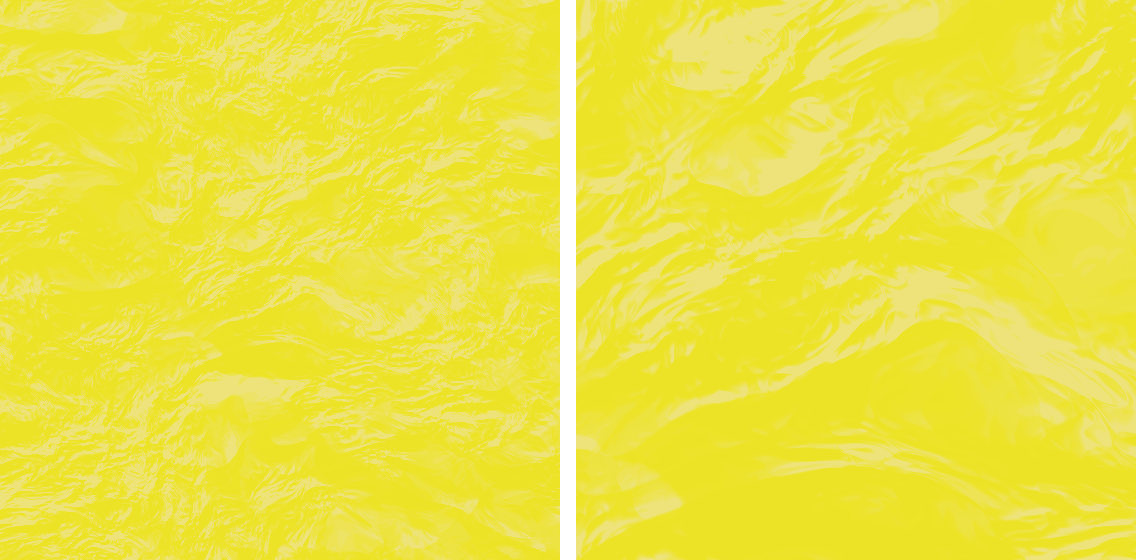
Left: the whole. Right: its middle third, enlarged.
Reproduce this texture procedurally as a three.js fragment shader.

```glsl
// Crumpled yellow foil: creases and flat shards that mirror pale light.
varying vec2 vUv;

#define DEEP_YELLOW vec3(0.93, 0.89, 0.15)
#define PALE_GLINT vec3(0.93, 0.89, 0.48)
#define FOLD_SCALE vec2(4.2, 5.3)
#define FOLD_TILT 0.2
#define OCTAVES 5
#define SLOPE_GAIN 0.2
#define SAMPLE_STEP 0.0011
#define FACET_TILT 0.42
#define SHARD_TILT 0.8
#define SHEEN 0.34

vec2 randomGradient(vec2 cell) {
  vec3 h = fract(vec3(cell.xyx) * vec3(0.1031, 0.1030, 0.0973));
  h += dot(h, h.yzx + 33.33);
  float angle = 6.2832 * fract((h.x + h.y) * h.z);
  return vec2(cos(angle), sin(angle));
}

// Signed gradient noise, about -0.7 to 0.7
float noise(vec2 p) {
  vec2 cell = floor(p);
  vec2 f = p - cell;
  vec2 w = f * f * f * (f * (f * 6.0 - 15.0) + 10.0);
  float a = dot(randomGradient(cell), f);
  float b = dot(randomGradient(cell + vec2(1.0, 0.0)), f - vec2(1.0, 0.0));
  float c = dot(randomGradient(cell + vec2(0.0, 1.0)), f - vec2(0.0, 1.0));
  float d = dot(randomGradient(cell + 1.0), f - 1.0);
  return mix(mix(a, b, w.x), mix(c, d, w.x), w.y);
}

mat2 rotation(float angle) {
  float c = cos(angle), s = sin(angle);
  return mat2(c, s, -s, c);
}

// Stretch the folds along a gentle diagonal and bend them
vec2 foldSpace(vec2 uv) {
  vec2 p = rotation(-FOLD_TILT) * uv * FOLD_SCALE + 17.0;
  p += 0.50 * vec2(noise(p * 0.6 + 5.2), noise(p * 0.6 + 41.7));
  p += 0.12 * vec2(noise(p * 3.1 + 23.1), noise(p * 3.1 + 71.4));
  return p;
}

// Height of the sheet: broad folds everywhere, small ones where it is crushed
float foilHeight(vec2 uv, float crush) {
  vec2 p = foldSpace(uv);
  mat2 turn = rotation(0.65);
  float height = 0.0;
  float frequency = 1.0;
  for (int i = 0; i < OCTAVES; i++) {
    float steepness = i < 2 ? 0.58 : crush;
    height += steepness / frequency * abs(noise(p));
    p = turn * p * 1.95 + 13.7;
    frequency *= 1.95;
  }
  return height;
}

// Tilt of flat, straight-edged cells; a higher crispness narrows the edges
vec2 facetTilt(vec2 p, float crispness) {
  vec2 cell = floor(p);
  vec2 tilt = vec2(0.0);
  float total = 1e-30;
  for (int y = -1; y <= 1; y++) {
    for (int x = -1; x <= 1; x++) {
      vec2 id = cell + vec2(float(x), float(y));
      vec2 away = p - id - 0.5 - 0.45 * randomGradient(id + 57.0);
      float weight = exp(-crispness * dot(away, away));
      tilt += weight * (randomGradient(id) + 0.7 * away);
      total += weight;
    }
  }
  return tilt / total;
}

// How crushed the sheet is: low in smooth areas, 1 in crinkled ones
float crushAmount(vec2 uv) {
  float broad = noise(uv * vec2(2.3, 2.9) + 8.3);
  float patchy = noise(uv * vec2(8.0, 11.0) + 31.0);
  return mix(0.14, 1.0, smoothstep(-0.24, 0.2, broad + 0.7 * patchy));
}

// Brightness from 0 to 1: faint sheen, then glints in crisp steps
float foilTone(float light) {
  float sheen = 0.6 * smoothstep(-0.6, 0.55, light) + 0.4 * smoothstep(-0.08, 0.14, light);
  float rim = smoothstep(0.51, 0.57, light);
  float body = smoothstep(0.78, 0.86, light);
  float core = smoothstep(0.98, 1.08, light);
  float glint = 0.3 * rim + 0.32 * body + 0.38 * core;
  return SHEEN * sheen + (1.0 - SHEEN) * glint;
}

void main() {
  float crush = crushAmount(vUv);

  // Slope of the folds across and up
  vec2 e = vec2(SAMPLE_STEP, 0.0);
  vec2 slope = vec2(
    foilHeight(vUv + e.xy, crush) - foilHeight(vUv - e.xy, crush),
    foilHeight(vUv + e.yx, crush) - foilHeight(vUv - e.yx, crush));
  slope *= SLOPE_GAIN / (2.0 * SAMPLE_STEP);

  // Large facets and small shards
  vec2 p = foldSpace(vUv);
  slope += FACET_TILT * facetTilt(rotation(0.5) * p * vec2(1.4, 1.8), 55.0);
  slope += SHARD_TILT * crush * facetTilt(rotation(-0.3) * p * vec2(4.2, 6.0), 26.0);

  // Mirrored surroundings: one bright side plus bands
  float light = dot(slope, vec2(-0.4, 0.7));
  light += 0.5 * sin(dot(slope, vec2(3.0, 1.6)));
  light += 0.2 * (crush - 0.4);

  gl_FragColor = vec4(mix(DEEP_YELLOW, PALE_GLINT, foilTone(light)), 1.0);
}
```
